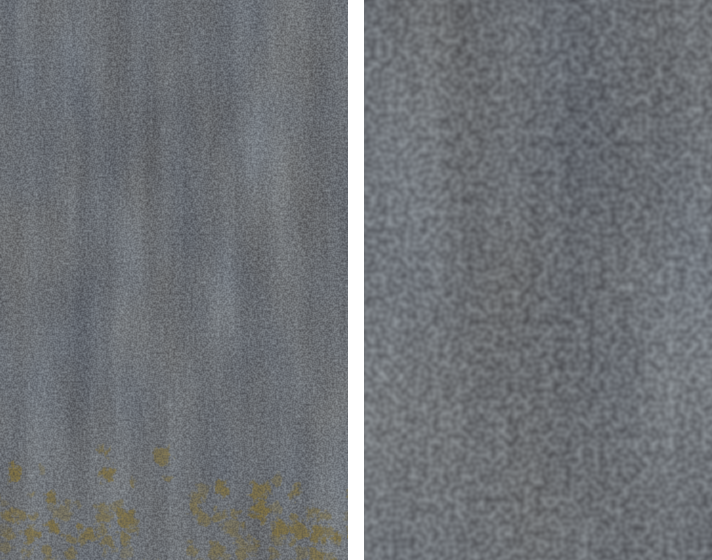
Left: the whole. Right: its middle third, enlarged.
This texture is drawn by a Shadertoy shader. Its source:

```glsl
// Weathered blue-grey stone slab: fine sandy grain over vertical rain streaks,
// with pale mineral runs and ochre lichen spots gathered near the bottom.
// Gradient noise drives the tone; jittered grid cells scatter the lichen.

const vec3 DARK_STONE = vec3(0.34, 0.35, 0.37);
const vec3 PALE_STONE = vec3(0.49, 0.51, 0.53);
const vec3 WARM_TINT = vec3(0.012, 0.002, -0.014);
const vec3 OCHRE = vec3(0.48, 0.42, 0.23);

// Integer hash giving two values in 0..1
vec2 hash2(vec2 cell) {
    uvec2 q = uvec2(ivec2(cell));
    uint n = q.x * 1597u + q.y * 51749u;
    n = (n ^ (n >> 15u)) * 73939133u;
    n = (n ^ (n >> 13u)) * 19349663u;
    n ^= n >> 16u;
    return vec2(n & 65535u, n >> 16u) / 65535.0;
}

vec2 gradientAt(vec2 cell) {
    float angle = 6.28318 * hash2(cell).x;
    return vec2(cos(angle), sin(angle));
}

// Gradient noise, roughly -0.7..0.7
float gradientNoise(vec2 p) {
    vec2 i = floor(p), f = fract(p);
    vec2 u = f * f * f * (f * (f * 6.0 - 15.0) + 10.0);
    vec2 e = vec2(1.0, 0.0);
    float a = dot(gradientAt(i), f);
    float b = dot(gradientAt(i + e.xy), f - e.xy);
    float c = dot(gradientAt(i + e.yx), f - e.yx);
    float d = dot(gradientAt(i + e.xx), f - e.xx);
    return mix(mix(a, b, u.x), mix(c, d, u.x), u.y);
}

float fbm(vec2 p, int octaves) {
    float sum = 0.0, amplitude = 1.0;
    for (int i = 0; i < octaves; i++) {
        sum += amplitude * gradientNoise(p);
        p = p * 2.03 + 17.3;
        amplitude *= 0.55;
    }
    return sum;
}

// Fine sand, mixed from two grain sizes
float sandGrain(vec2 p) {
    return 0.75 * gradientNoise(p * 293.0 + 5.3)
         + 0.50 * gradientNoise(p * 151.0 + 41.7);
}

// Tall, narrow tonal bands left by running water
float rainStreaks(vec2 p) {
    p.x += 0.008 * gradientNoise(p * vec2(6.0, 5.0));
    return 0.42 * gradientNoise(p * vec2(13.0, 1.3) + 3.6)
         + 0.26 * gradientNoise(p * vec2(31.0, 2.6) + 9.2)
         + 0.14 * gradientNoise(p * vec2(85.0, 9.0) + 27.4);
}

// Soft upright pale run with a ragged outline
float mineralRun(vec2 p, vec2 center, vec2 radius, float seed) {
    vec2 d = (p - center) / radius;
    d += 0.6 * vec2(fbm(p * vec2(28.0, 16.0) + seed, 3),
                    fbm(p * vec2(24.0, 12.0) - seed, 2));
    return exp(-dot(d, d));
}

// Ragged spots, one per jittered cell, thinning out with height
float lichen(vec2 p, float cellSize, float seed) {
    vec2 wobble = vec2(fbm(p * 55.0 + seed, 3), fbm(p * 55.0 - seed, 3));
    vec2 q = p / cellSize + 0.45 * wobble;
    vec2 home = floor(q);
    float cover = 0.0;
    for (int y = -1; y <= 1; y++) {
        for (int x = -1; x <= 1; x++) {
            vec2 cell = home + vec2(x, y);
            vec2 jitter = hash2(cell + seed);
            vec2 traits = hash2(cell + seed + 71.0);
            vec2 center = cell + 0.2 + 0.6 * jitter;
            float cluster = gradientNoise(center * cellSize * 11.0 + seed);
            float height = center.y * cellSize;
            float chance = (0.44 + 0.7 * cluster) * smoothstep(0.21, 0.03, height);
            float present = step(traits.x, chance);
            float radius = mix(0.25, 0.52, traits.y);
            float spot = smoothstep(radius + 0.13, radius - 0.16, length(q - center));
            cover = max(cover, present * spot * mix(0.45, 1.0, jitter.x));
        }
    }
    return cover;
}

void mainImage(out vec4 fragColor, in vec2 fragCoord) {
    vec2 p = fragCoord / iResolution.y;
    float grain = sandGrain(p);

    // Broad stains and streaks
    float tone = 0.53 + rainStreaks(p) + 0.20 * fbm(p * vec2(9.0, 5.0) + 12.8, 4);
    tone += 0.38 * mineralRun(p, vec2(0.127, 0.60), vec2(0.018, 0.16), 4.0);
    tone += 0.30 * mineralRun(p, vec2(0.385, 0.43), vec2(0.038, 0.09), 19.0);
    tone += 0.20 * mineralRun(p, vec2(0.450, 0.74), vec2(0.022, 0.13), 33.0);

    // Small chalky flecks and rare dark pits
    float fleck = smoothstep(0.48, 0.78, fbm(p * vec2(42.0, 30.0) + 8.1, 3));
    float pit = smoothstep(0.60, 0.68, gradientNoise(p * 75.0 + 63.5));
    tone += 0.28 * fleck - 0.45 * pit + grain;

    vec3 color = mix(DARK_STONE, PALE_STONE, tone);
    color += WARM_TINT * fbm(p * vec2(8.0, 4.0) + 50.2, 3);

    // Lichen lets the stone grain show through
    float growth = max(lichen(p, 0.034, 13.0), 0.7 * lichen(p, 0.022, 37.0));
    growth *= clamp(0.78 + 0.5 * grain, 0.0, 1.0);
    color = mix(color, OCHRE + 0.09 * grain, growth);

    fragColor = vec4(clamp(color, 0.0, 1.0), 1.0);
}
```
